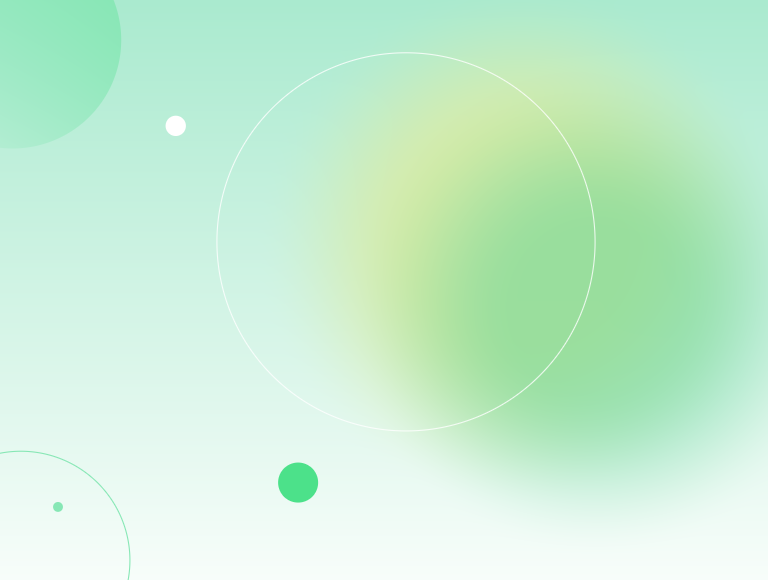
Give the GLSL for this background, as a Shadertoy shader.

```glsl
#define SKY_TOP vec3(0.665, 0.917, 0.810)
#define SKY_BOTTOM vec3(0.970, 0.992, 0.980)
#define LIME vec3(0.845, 0.922, 0.650)
#define JADE vec3(0.360, 0.820, 0.570)
#define MINT vec3(0.530, 0.905, 0.710)
#define EMERALD vec3(0.300, 0.882, 0.540)
#define LINE_WIDTH 0.0019
#define GLOW_SOFTNESS 0.148

// Signed distance to a circle, in canvas heights
float circle(vec2 p, vec2 center, float radius) {
    return length(p - center) - radius;
}

// Antialiased coverage of a shape
float fill(float dist) {
    return clamp(0.5 - dist * iResolution.y, 0.0, 1.0);
}

// Antialiased coverage of a thin outline, also when thinner than a pixel
float outline(float dist) {
    float pixel = 1.0 / iResolution.y;
    float halfWidth = 0.5 * LINE_WIDTH;
    float lower = max(dist - 0.5 * pixel, -halfWidth);
    float upper = min(dist + 0.5 * pixel, halfWidth);
    return clamp((upper - lower) / pixel, 0.0, 1.0);
}

// Coverage of a heavily blurred shape
float glow(float dist) {
    return 1.0 - smoothstep(-GLOW_SOFTNESS, GLOW_SOFTNESS, dist);
}

void mainImage(out vec4 fragColor, in vec2 fragCoord) {
    vec2 p = fragCoord / iResolution.y;

    // Vertical backdrop
    vec3 color = mix(SKY_BOTTOM, SKY_TOP, p.y);

    // Blurred lime and jade glows
    float limeGlow = glow(circle(p, vec2(0.900, 0.580), 0.311));
    float jadeGlow = glow(circle(p, vec2(1.029, 0.466), 0.284));
    color = mix(color, LIME, 0.95 * limeGlow);
    color = mix(color, JADE, 0.50 * jadeGlow);

    // Corner disc, fading towards the lower left
    vec2 discCenter = vec2(0.022, 0.931);
    float discRadius = 0.187;
    float slope = dot(p - discCenter, vec2(0.707)) / discRadius;
    float discAlpha = mix(0.12, 1.0, clamp(0.5 + 0.5 * slope, 0.0, 1.0));
    color = mix(color, MINT, discAlpha * fill(circle(p, discCenter, discRadius)));

    // Thin rings
    color = mix(color, vec3(1.0), 0.8 * outline(circle(p, vec2(0.700, 0.583), 0.326)));
    color = mix(color, MINT, outline(circle(p, vec2(0.036, 0.034), 0.188)));

    // Small solid dots
    color = mix(color, vec3(1.0), fill(circle(p, vec2(0.303, 0.783), 0.0175)));
    color = mix(color, EMERALD, fill(circle(p, vec2(0.514, 0.168), 0.0345)));
    color = mix(color, MINT, fill(circle(p, vec2(0.100, 0.126), 0.0085)));

    fragColor = vec4(color, 1.0);
}
```
